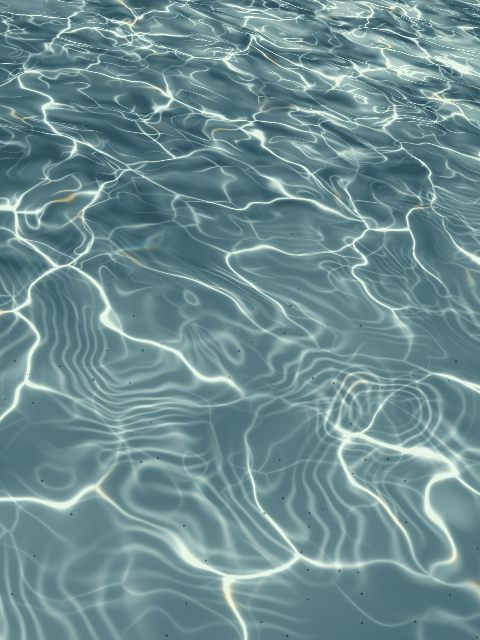
A WebGL 2 fragment shader for this texture:

```glsl
#version 300 es
precision highp float;

uniform vec2 u_resolution;
out vec4 fragColor;

const vec3 DEEP = vec3(0.25, 0.39, 0.425);
const vec3 GLINT = vec3(0.90, 0.97, 0.91);
const vec3 SPECTRUM = vec3(-1.0, 0.0, 1.0);

vec2 hash2(vec2 p) {
  vec3 h = fract(p.xyx * vec3(0.1031, 0.1030, 0.0973));
  h += dot(h, h.yzx + 33.33);
  return fract((h.xx + h.yz) * h.zy);
}

float slope(vec2 cell, vec2 f, vec2 corner) {
  return dot(hash2(cell + corner) * 2.0 - 1.0, f - corner);
}

// Signed gradient noise
float noise(vec2 p) {
  vec2 i = floor(p), f = fract(p), e = vec2(1.0, 0.0);
  vec2 u = f * f * f * (f * (f * 6.0 - 15.0) + 10.0);
  return mix(mix(slope(i, f, e.yy), slope(i, f, e.xy), u.x),
             mix(slope(i, f, e.yx), slope(i, f, e.xx), u.x), u.y);
}

vec2 warp(vec2 p, float amount) {
  return amount * vec2(noise(p), noise(p + 17.3));
}

// Distance to the nearest border between scattered cells
float cellBorder(vec2 p) {
  vec2 i = floor(p), f = fract(p), nearest = vec2(0.0);
  float best = 9.0, border = 9.0;
  for (int k = 0; k < 9; k++) {
    vec2 g = vec2(k % 3, k / 3) - 1.0;
    vec2 r = g + hash2(i + g) - f;
    if (dot(r, r) < best) { best = dot(r, r); nearest = r; }
  }
  for (int k = 0; k < 25; k++) {
    vec2 g = vec2(k % 5, k / 5) - 2.0;
    vec2 r = g + hash2(i + g) - f, across = r - nearest;
    if (dot(across, across) > 1e-4)
      border = min(border, dot(0.5 * (r + nearest), normalize(across)));
  }
  return border;
}

// Bright line with a short halo, split into colours by the spread
vec3 filament(float d, float width, float spread) {
  vec3 x = (d + SPECTRUM * spread) / width;
  return pow(1.0 + x * x, vec3(-1.4));
}

// Parallel ripple lines along the contours of a field
float fringes(float field, float count) {
  return pow(0.5 + 0.5 * sin(field * count), 3.0);
}

float rings(vec2 p, vec2 centre, float radius, float spacing) {
  vec2 v = (p - centre) * vec2(1.0, 1.55);
  float r = length(v) + 0.035 * noise(p * 13.0) + 0.01 * noise(p * 31.0);
  float envelope = exp(-pow((r - radius) / (radius * 0.45), 2.0));
  return fringes(r, 6.2832 / spacing) * envelope * (0.7 + noise(p * 16.0));
}

float specks(vec2 p, float scale) {
  vec2 cell = floor(p * scale), h = hash2(cell + 71.0);
  float d = length(fract(p * scale) - 0.1 - 0.8 * h);
  return step(0.8, hash2(cell).x) * (1.0 - smoothstep(0.02, 0.06 * h.x + 0.03, d));
}

// Slanted water plane receding towards the top
vec2 waterPlane(vec2 p, float horizon) {
  float w = 1.0 / (horizon - p.y - 0.22 * (p.x - 0.375));
  return vec2((p.x - 0.375) * w, 1.5 * w);
}

void main() {
  vec2 p = gl_FragCoord.xy / u_resolution.y;
  vec2 q = waterPlane(p, 1.47);
  float distant = smoothstep(0.4, 0.8, p.y + 0.2 * (0.375 - p.x));
  vec2 bent = q + warp(q * 3.2, 0.17) + warp(q * 9.0, 0.06) + warp(q * 21.0, 0.018);
  float prism = smoothstep(0.22, 0.5, noise(q * 8.0 + 80.0));

  // Soft light on the floor
  float swell = noise(bent * 4.0 + 9.0) + 0.5 * noise(bent * 9.0 + 19.0);
  vec3 light = vec3(mix(0.13, 0.0, distant) + 0.2 * swell);

  // Main caustic web and its finer companion
  float strength = smoothstep(-0.25, 0.2, noise(q * 5.0 + 40.0));
  float border = cellBorder(bent * 5.2 + 3.0);
  float width = 0.018 + 0.045 * smoothstep(0.05, 0.5, noise(q * 13.0 + 5.0));
  light += filament(border, width, 0.02 * prism) * (0.25 + 0.75 * strength);
  light += 0.13 * exp(-border * 11.0) * strength;
  float fine = cellBorder(bent * 10.0 + warp(q * 14.0, 0.7) + 31.0);
  float fineMask = smoothstep(-0.15, 0.25, noise(q * 9.0 + 33.0));
  light += filament(fine, 0.04, 0.02 * prism) * fineMask * mix(0.22, 0.6, distant);

  // Curled surface glints, denser with distance
  float curl = noise(bent * vec2(13.0, 14.0) + warp(q * 8.0, 1.4));
  float curlMask = smoothstep(-0.15, 0.3, noise(q * 7.0 + 60.0));
  light += filament(curl, 0.035, 0.03 * prism) * curlMask * mix(0.18, 0.7, distant);
  light += distant * 0.4 * noise(bent * vec2(15.0, 19.0));

  // Two crossing sets of ripple fringes, and rings
  float contour = noise(bent * 2.8 + 22.0) + 0.2 * q.x;
  float crossing = noise(bent * 3.4 + 63.0) - 0.3 * q.y;
  float contourMask = smoothstep(-0.1, 0.3, noise(q * 5.0 + 12.0));
  float crossingMask = smoothstep(-0.1, 0.3, noise(q * 5.5 + 92.0));
  float ripples = fringes(contour, 105.0) * contourMask + fringes(crossing, 85.0) * crossingMask;
  light += 0.3 * ripples * (1.0 - distant);
  vec3 ringTint = 1.0 + 0.3 * prism * SPECTRUM.zyx;
  light += 0.5 * ringTint * rings(p, vec2(0.605, 0.355), 0.08, 0.018);
  light += 0.15 * rings(p, vec2(0.30, 0.51), 0.065, 0.06);

  // Pale sky reflected near the top
  float sky = smoothstep(0.72, 1.05, p.y + 0.4 * (p.x - 0.4));
  float streak = noise(bent * vec2(5.0, 7.0) + 50.0) + 0.6 * noise(bent * vec2(12.0, 16.0));
  light += 0.5 * sky * smoothstep(-0.2, 0.3, streak);

  light = clamp(light, -0.1, 1.0);
  vec3 colour = mix(DEEP, GLINT, light);
  colour += light * (1.0 - light) * vec3(-0.02, 0.05, 0.08);
  colour *= 1.0 - 0.4 * specks(p, 26.0) * (1.0 - distant);
  fragColor = vec4(colour, 1.0);
}
```
